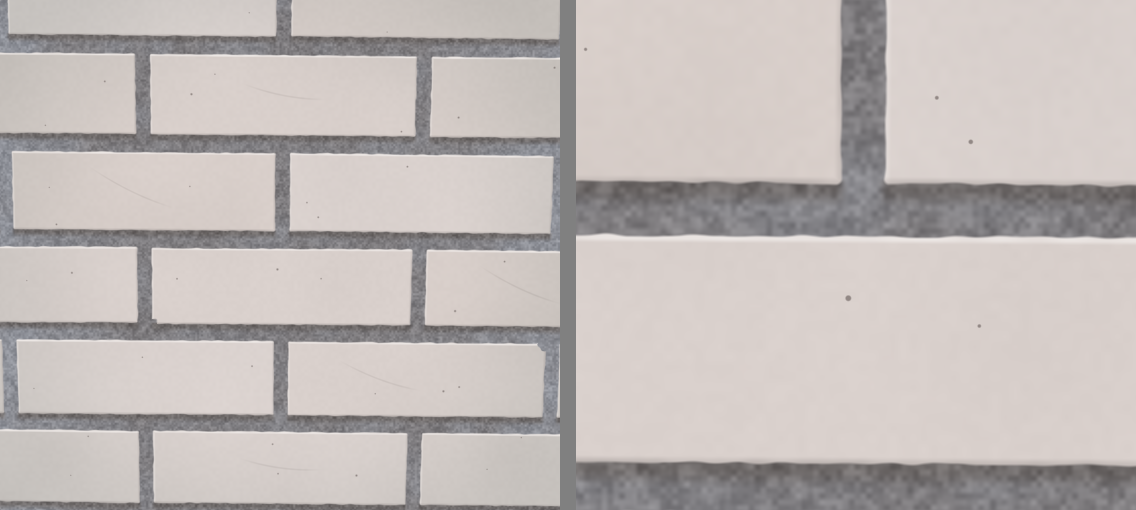
Left, the full canvas; right, a detail of the centre.
A Shadertoy shader for this texture:

```glsl
const vec3 GLAZE_PALE = vec3(0.85, 0.815, 0.80);
const vec3 GLAZE_DIM = vec3(0.77, 0.752, 0.735);
const vec3 RIM_LIGHT = vec3(0.93, 0.91, 0.90);
const vec3 RIM_WORN = vec3(0.64, 0.61, 0.60);
const vec3 MORTAR = vec3(0.495, 0.485, 0.495);
const vec3 MORTAR_SHADOW = vec3(0.425, 0.405, 0.40);
const vec3 MORTAR_COOL = vec3(0.56, 0.57, 0.60);
const vec3 SPECK = vec3(0.42, 0.38, 0.37);

const float FIRST_JOINT = 0.09;          // depth of the topmost bed joint
const vec2 ROW_RATE = vec2(5.10, 0.407); // rows per height, growth with depth
const vec2 PITCH = vec2(0.557, -0.036);  // brick pitch, change with depth
const vec2 AXIS = vec2(0.557, -0.0085);  // middle joint, drift with depth
const float TILT = 0.009;
const float BED_JOINT = 0.185;           // share of a row
const float HEAD_JOINT = 0.053;          // share of a pitch
const float CORNER = 0.003;
const float EDGE_WOBBLE = 0.0022;
const float SOFTNESS = 0.0012;
const float CHIP_CHANCE = 0.35;
const float SCRATCH_CHANCE = 0.35;
const int SPECKS = 3;

float hash(vec2 p) {
    vec3 h = fract(p.xyx * 0.1031);
    h += dot(h, h.yzx + 33.33);
    return fract((h.x + h.y) * h.z);
}

vec2 hash2(vec2 p) {
    return vec2(hash(p), hash(p + vec2(37.7, 91.3)));
}

float noise(vec2 p) {
    vec2 i = floor(p), f = fract(p);
    f = f * f * (3.0 - 2.0 * f);
    return mix(mix(hash(i), hash(i + vec2(1, 0)), f.x),
               mix(hash(i + vec2(0, 1)), hash(i + vec2(1, 1)), f.x), f.y);
}

float boxDistance(vec2 p, vec2 halfSize) {
    vec2 d = abs(p) - halfSize + CORNER;
    return length(max(d, 0.0)) + min(max(d.x, d.y), 0.0) - CORNER;
}

vec3 mortarColor(vec2 p, vec2 q, vec2 halfSize, float sideways) {
    float grain = 0.55 * noise(p * 260.0) + 0.45 * noise(p * 125.0 + 40.0);
    float patches = noise(p * 22.0);
    vec3 color = mix(MORTAR, MORTAR_COOL, clamp(0.7 * patches + 0.9 * sideways - 0.2, 0.0, 1.0));

    // Shade cast by the brick above, absent over head joints
    float below = q.y - halfSize.y;
    float shade = smoothstep(-0.004, 0.0, below) * (1.0 - smoothstep(0.004, 0.018, below));
    shade *= 1.0 - smoothstep(-0.004, 0.006, abs(q.x) - halfSize.x);
    color = mix(color, MORTAR_SHADOW, 0.9 * shade);
    return color + (grain - 0.5) * 0.20;
}

vec3 brickColor(vec2 p, vec2 q, vec2 halfSize, vec2 id, float vignette, float px) {
    vec3 color = mix(GLAZE_PALE, GLAZE_DIM, vignette);
    color += (hash(id + 5.0) - 0.5) * vec3(0.012, 0.018, 0.024);
    color += (noise(p * 9.0) - 0.5) * 0.018 + (noise(p * 150.0) - 0.5) * 0.012;

    // Small dark pits
    for (int i = 0; i < SPECKS; i++) {
        vec2 seed = id + 17.0 * float(i + 1);
        vec2 center = (hash2(seed) * 2.0 - 1.0) * halfSize * 0.9;
        float radius = mix(0.0006, 0.0019, hash(seed + 3.0));
        float pit = 1.0 - smoothstep(radius - px, radius + px, length(q - center));
        color = mix(color, SPECK, 0.65 * pit);
    }

    // Faint bowed scratch
    float slope = mix(0.1, 0.5, hash(id + 61.0));
    float along = q.x - (hash(id + 67.0) - 0.5) * halfSize.x;
    float line = abs(q.y - slope * along + 1.2 * along * along);
    float scratch = (1.0 - smoothstep(0.0, 0.0012 + px, line)) * (1.0 - smoothstep(0.03, 0.09, abs(along)));
    color -= 0.045 * scratch * step(hash(id + 71.0), SCRATCH_CHANCE);

    // Bright upper arris, softer left arris, worn lower and right edges
    float top = 1.0 - smoothstep(0.002, 0.0055, q.y + halfSize.y);
    float left = 1.0 - smoothstep(0.001, 0.005, q.x + halfSize.x);
    float bottom = 1.0 - smoothstep(0.0, 0.005, halfSize.y - q.y);
    float right = 1.0 - smoothstep(0.0, 0.005, halfSize.x - q.x);
    color = mix(color, RIM_LIGHT, max(top * (0.6 + 0.4 * noise(p * 45.0)), 0.45 * left));
    return mix(color, RIM_WORN, max(0.55 * bottom, 0.4 * right) * (0.5 + 0.5 * noise(p * 60.0)));
}

void mainImage(out vec4 fragColor, in vec2 fragCoord) {
    float px = 1.0 / iResolution.y;
    vec2 p = fragCoord * px;
    vec2 fromCenter = p - 0.5 * iResolution.xy * px;
    float depth = 1.0 - p.y - TILT * fromCenter.x;

    // Running bond with courses that shrink downward
    float d = depth - FIRST_JOINT;
    float course = d * (ROW_RATE.x + ROW_RATE.y * d);
    float row = floor(course);
    float pitch = PITCH.x + PITCH.y * depth;
    float column = (p.x - AXIS.x - AXIS.y * depth) / pitch + 0.5 * mod(row + 1.0, 2.0);
    vec2 id = vec2(floor(column), row) + 20.0;
    vec2 cell = vec2(pitch, 1.0 / (ROW_RATE.x + 2.0 * ROW_RATE.y * d));
    vec2 q = (fract(vec2(column, course)) - 0.5) * cell;
    vec2 halfSize = 0.5 * cell * (1.0 - vec2(HEAD_JOINT, BED_JOINT));

    // Slightly uneven outline, some corners chipped
    q.y += (hash(id + 11.0) - 0.5) * 0.008 * q.x;
    float edge = boxDistance(q, halfSize) + (noise(p * 70.0) - 0.5) * EDGE_WOBBLE;
    vec2 corner = halfSize * (step(0.5, hash2(id + 23.0)) * 2.0 - 1.0);
    float chip = mix(0.006, 0.016, hash(id + 29.0)) * step(hash(id + 31.0), CHIP_CHANCE);
    edge = max(edge, chip - length(q - corner) + (noise(p * 120.0) - 0.5) * 0.004);

    float vignette = smoothstep(0.3, 0.72, length(fromCenter));
    float sideways = smoothstep(0.3, 0.6, abs(fromCenter.x));
    vec3 mortar = mortarColor(p, q, halfSize, sideways);
    vec3 brick = brickColor(p, q, halfSize, id, vignette, px);
    float blur = max(px, SOFTNESS);
    fragColor = vec4(mix(brick, mortar, smoothstep(-blur, blur, edge)), 1.0);
}
```
